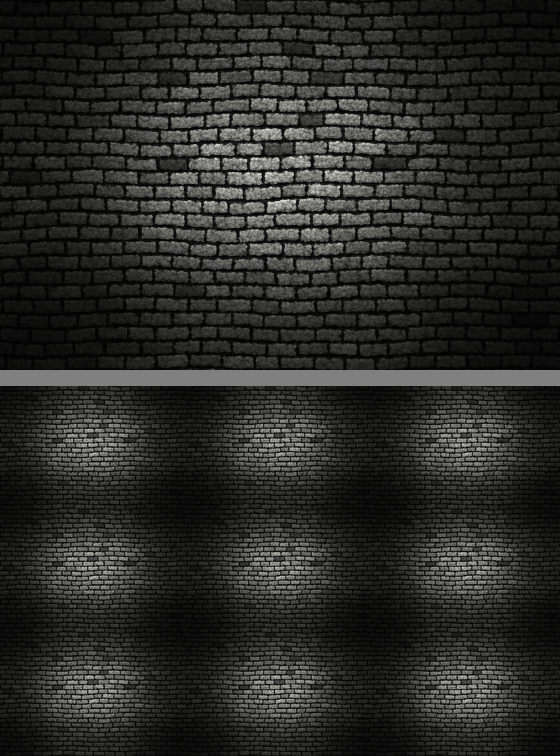
Top, the tile; bottom, the same tile 3 across and 3 down.
This texture is drawn by a WebGL 1 fragment shader. Its source:

```glsl
precision highp float;
// Dark, rough running-bond brick wall, lit by a soft pool of light in the middle.

uniform vec2 u_resolution;

const float PI = 3.14159;
const vec2 BRICKS = vec2(18.0, 26.0);  // repeats across and down

float hash(vec2 p) {
  return fract(sin(dot(p, vec2(127.1, 311.7))) * 43758.5);
}

// Distance to the nearest scattered point; wraps after "cells" cells.
float cellular(vec2 uv, vec2 cells) {
  vec2 p = uv * cells;
  vec2 base = floor(p);
  float nearest = 2.0;
  for (int y = -1; y <= 1; y++) {
    for (int x = -1; x <= 1; x++) {
      vec2 cell = base + vec2(float(x), float(y));
      vec2 id = mod(cell, cells);
      vec2 point = cell + vec2(hash(id), hash(id + 57.3));
      nearest = min(nearest, length(point - p));
    }
  }
  return nearest;
}

// Sideways shift of the joint at the left end of a brick.
float jointShift(float column, float row) {
  return 0.22 * hash(vec2(mod(column, BRICKS.x), row + 40.0));
}

float roundedBox(vec2 p, vec2 halfSize, float radius) {
  vec2 q = abs(p) - halfSize + radius;
  return length(max(q, 0.0)) + min(max(q.x, q.y), 0.0) - radius;
}

void main() {
  vec2 uv = gl_FragCoord.xy / u_resolution;
  float pitch = u_resolution.x / u_resolution.y * BRICKS.y / BRICKS.x;

  // Surface roughness at three scales
  float fine = cellular(uv, vec2(210.0, 150.0));
  float coarse = cellular(uv, vec2(92.0, 74.0));
  float patches = cellular(uv, vec2(24.0, 16.0));

  // Courses sag a little; alternate ones move by half a brick
  vec2 p = uv * BRICKS;
  p.y += 0.10 * sin(2.0 * PI * (2.0 * uv.x + uv.y))
       + 0.05 * sin(2.0 * PI * (5.0 * uv.x - 2.0 * uv.y));
  float course = floor(p.y);
  float row = mod(course, BRICKS.y);
  p.x += 0.5 * mod(row, 2.0) + 0.24 * hash(vec2(row, 9.0));

  // Brick between two unevenly spaced joints
  float column = floor(p.x);
  if (p.x - column < jointShift(column, row)) column -= 1.0;
  vec2 id = vec2(mod(column, BRICKS.x), row);
  float left = jointShift(column, row);
  float right = 1.0 + jointShift(column + 1.0, row);
  vec2 local = vec2((p.x - column - 0.5 * (left + right)) * pitch,
                    p.y - course - 0.53);
  local.y += 0.06 * (hash(id + 3.1) - 0.5) + 0.05 * (hash(id + 8.7) - 0.5) * local.x;
  vec2 halfSize = vec2(0.5 * (right - left) * pitch - 0.11,
                       0.38 + 0.05 * (hash(id + 5.9) - 0.5));

  // Chipped outline and the shadow falling below and to the right
  float chips = 0.13 * (coarse - 0.45) + 0.06 * (fine - 0.45);
  float edge = roundedBox(local, halfSize, 0.12) + chips;
  float soft = max(0.07, BRICKS.y / u_resolution.y);
  float brick = 1.0 - smoothstep(-soft, soft, edge);
  float shadow = 1.0 - smoothstep(0.0, 0.2,
    roundedBox(local + vec2(-0.06, 0.12), halfSize, 0.12));

  // Brick tone: a few burnt ones, pitted grain, brighter upper edge
  float tone = 0.41 + 0.16 * hash(id + 1.7);
  tone *= mix(1.0, 0.55, step(0.95, hash(id + 12.4)));
  tone *= 1.0 + 0.65 * (0.45 - fine) + 0.5 * (0.45 - coarse) + 0.25 * (0.45 - patches);
  float rim = 1.0 - smoothstep(0.0, 0.16, abs(edge + 0.1));
  tone *= 1.0 + 0.28 * rim * clamp(local.y / halfSize.y, -1.0, 1.0);
  float mortar = (0.05 + 0.08 * (1.0 - coarse)) * (1.0 - 0.75 * shadow);

  // Pool of light that fades equally towards opposite edges
  vec2 away = sin(PI * (uv - vec2(0.5, 0.54)));
  vec2 fade = pow(away * away, vec2(1.4));
  float light = exp(-dot(fade, vec2(1.45, 1.05)));

  float grey = mix(mortar, tone, brick) * light + 0.008;
  gl_FragColor = vec4(grey * vec3(1.0, 1.0, 0.97), 1.0);
}
```
